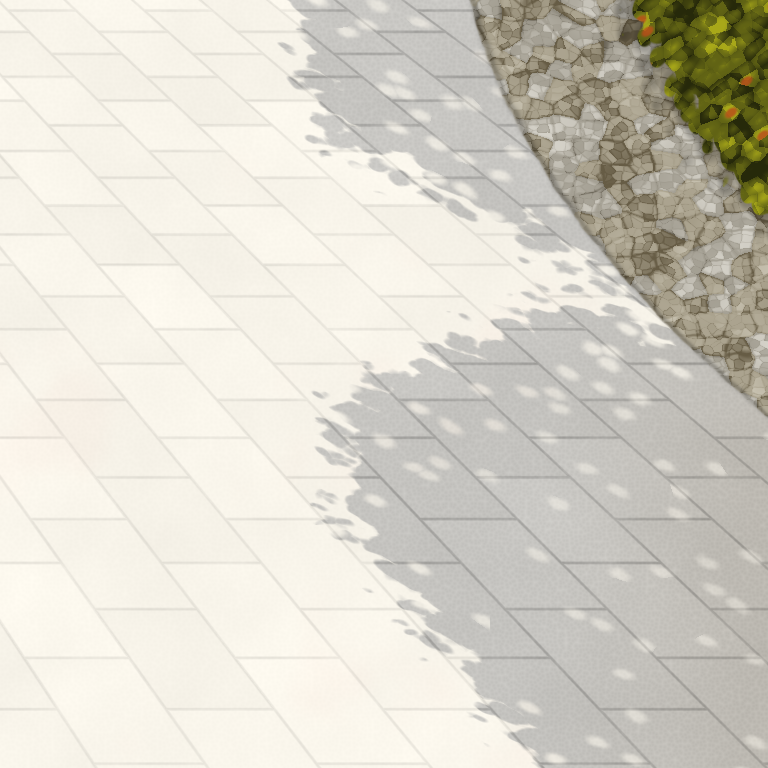
Write a WebGL 1 fragment shader that draws this texture.

```glsl
precision highp float;
// Sunlit slab paving with leafy shadows, a curved gravel bed and a shrub
uniform vec2 u_resolution;

vec2 hash2(vec2 p) {
  vec3 q = fract(vec3(p.xyx) * vec3(0.1031, 0.1030, 0.0973));
  q += dot(q, q.yzx + 33.33);
  return fract((q.xx + q.yz) * q.zy);
}

// Cellular noise: nearest distance, second distance, cell id
vec3 cells(vec2 p) {
  vec2 base = floor(p);
  vec3 best = vec3(9.0, 9.0, 0.0);
  for (int j = -1; j <= 1; j++) {
    for (int i = -1; i <= 1; i++) {
      vec2 cell = base + vec2(float(i), float(j));
      float d = length(cell + 0.1 + 0.8 * hash2(cell) - p);
      if (d < best.x) best = vec3(d, best.x, hash2(cell + 41.7).x);
      else best.y = min(best.y, d);
    }
  }
  return best;
}

// Layered sines for broad, soft variation
float waves(vec2 p) {
  float sum = 0.0, amp = 0.5;
  for (int i = 0; i < 4; i++) {
    sum += amp * sin(p.x + 1.7 * sin(p.y)) * sin(p.y + 1.3 * sin(p.x * 0.8));
    p = mat2(1.5, 1.1, -1.1, 1.5) * p + 2.3;
    amp *= 0.55;
  }
  return sum;
}

// Signed depth inside the two tree shadows, positive within
float canopyDepth(vec2 p) {
  float upper = min((0.52 * p.x - 0.052 - p.y) * 0.9, p.x - 0.385 - 0.25 * p.y);
  float side = min(p.x - 0.445, (p.x - 0.47 - 0.8 * (p.y - 0.7)) * 0.78);
  float top = min((p.y - 0.52 + 0.45 * (p.x - 0.45)) * 0.9, p.y - 0.39 - 0.3 * (p.x - 0.73));
  return max(upper, min(side, top));
}

float shadowMask(vec2 p) {
  vec2 s = vec2(dot(p, vec2(0.93, 0.37)), dot(p, vec2(-0.37, 0.93)));
  s += 0.006 * waves(p * 22.0);
  float depth = canopyDepth(p);
  float fringe = 0.085 * (0.46 - cells(s * vec2(17.0, 44.0)).x);
  fringe += 0.03 * (0.45 - cells(s * vec2(38.0, 95.0) + 9.0).x);
  float shade = smoothstep(-0.009, 0.009, depth + fringe);
  // Sun flecks, thinning out deep in the shadow
  vec3 spot = cells(s * vec2(19.0, 42.0) + 5.0);
  float fleck = step(0.66, spot.z) * (1.0 - smoothstep(0.12, 0.42, spot.x));
  return shade * (1.0 - fleck * mix(0.4, 0.85, exp(-max(depth, 0.0) * 9.0)));
}

vec3 paving(vec2 p) {
  // Staggered slabs receding to a vanishing point
  float depth = p.y + 1.53;
  float lane = (p.x + 1.536) / depth / 0.0575 - 0.42;
  float laneId = floor(lane);
  float row = 87.42 / depth - 0.63 + mod(laneId + 1.0, 2.0);
  vec2 slab = vec2(laneId, floor(row * 0.5));
  float laneGap = abs(fract(lane + 0.5) - 0.5) * 0.0575 * depth * 0.75;
  float rowGap = abs(fract(row * 0.5 + 0.5) - 0.5) * 2.0 * depth * depth / 87.42;
  float joint = 1.0 - smoothstep(0.0004, 0.0030, min(laneGap, rowGap));
  joint *= 0.75 + 0.25 * waves(p * 35.0);

  float shade = shadowMask(p);
  float tone = (hash2(slab).x - 0.5) * 0.025 + 0.015 * waves(p * 14.0);
  vec3 sun = vec3(0.975, 0.960, 0.920) + tone;
  sun -= vec3(0.0, 0.012, 0.012) * smoothstep(0.1, 0.6, waves(p * 7.0 + 2.0));
  vec3 dim = mix(vec3(0.780, 0.775, 0.760), vec3(0.735, 0.720, 0.690),
                 smoothstep(0.65, 1.05, p.x) * smoothstep(0.3, 0.6, p.y)) + tone;
  vec3 color = mix(sun, dim, shade);
  color += (cells(p * 190.0).x - 0.45) * mix(0.015, 0.045, shade);
  return color * (1.0 - joint * mix(0.09, 0.20, shade));
}

vec3 gravel(vec2 p) {
  vec2 g = p * vec2(0.9, 1.15) + 0.005 * waves(p * 45.0);
  vec3 large = cells(g * 34.0);
  vec3 small = cells(g * 85.0 + 3.0);
  float tone = 0.45 * large.z + 0.35 * small.z + 0.15 * waves(p * 20.0) + 0.12;
  tone -= 0.22 * (1.0 - smoothstep(0.0, 0.22, large.y - large.x));
  tone -= 0.12 * (1.0 - smoothstep(0.0, 0.25, small.y - small.x));
  vec3 color = mix(vec3(0.40, 0.36, 0.27), vec3(0.67, 0.64, 0.56), smoothstep(0.0, 0.5, tone));
  color = mix(color, vec3(0.84, 0.82, 0.76), smoothstep(0.5, 0.95, tone));
  return mix(color, color.bbb * 1.08, 0.4 * step(0.7, large.z));
}

vec3 shrub(vec2 p) {
  vec2 s = mat2(0.8, 0.6, -0.6, 0.8) * p;
  vec3 leaf = cells(s * vec2(38.0, 62.0));
  vec3 sprig = cells(s * vec2(85.0, 60.0) + 8.0);
  float light = 0.6 * leaf.z + 0.35 * sprig.z - 0.35 * leaf.x + 0.25 * waves(p * 26.0);
  vec3 color = mix(vec3(0.15, 0.16, 0.04), vec3(0.38, 0.39, 0.08), smoothstep(-0.05, 0.4, light));
  color = mix(color, vec3(0.66, 0.66, 0.10), smoothstep(0.42, 0.85, light));
  float red = step(0.94, leaf.z) * (1.0 - smoothstep(0.2, 0.45, leaf.x));
  return mix(color, vec3(0.72, 0.29, 0.10), red * 0.8);
}

void main() {
  vec2 p = gl_FragCoord.xy / u_resolution;
  p.y = 1.0 - p.y; // measured down from the far edge
  float bed = p.x - 0.612 - 0.241 * p.y - 0.867 * p.y * p.y + 0.003 * waves(p * 50.0);
  vec3 color = mix(paving(p), gravel(p), smoothstep(-0.002, 0.003, bed));
  // Dark seam where the stones meet the slabs
  color *= 1.0 - 0.22 * exp(-pow((bed - 0.004) / 0.005, 2.0));

  float hedge = p.x - 0.825 - 0.3 * p.y - 1.1 * p.y * p.y;
  hedge += 0.05 * (0.45 - cells(p * vec2(45.0, 32.0)).x) + 0.014 * waves(p * 30.0);
  color *= 1.0 - 0.25 * smoothstep(-0.04, 0.0, hedge);
  color = mix(color, shrub(p), smoothstep(-0.004, 0.004, hedge));
  gl_FragColor = vec4(color, 1.0);
}
```
